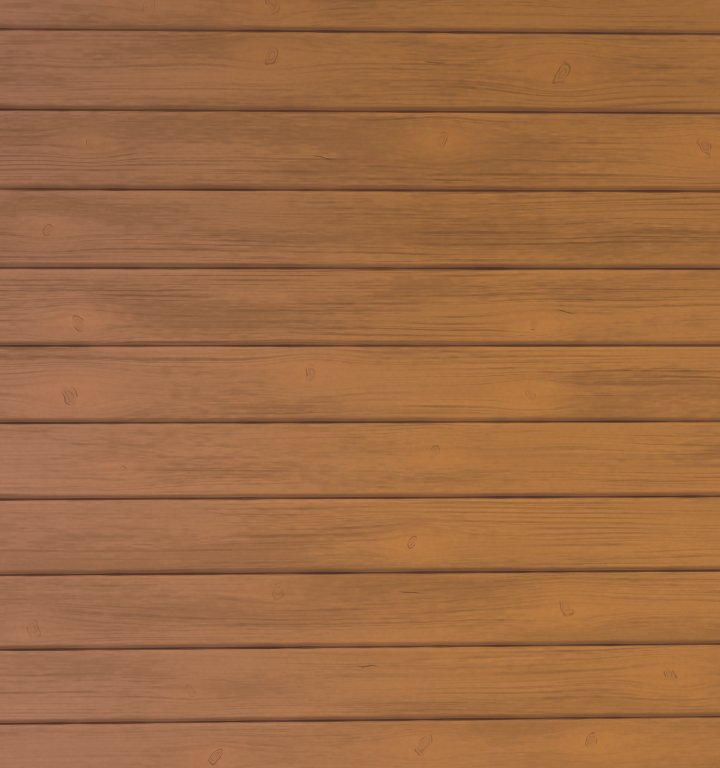
Write a WebGL 2 fragment shader that draws this texture.

```glsl
#version 300 es
precision highp float;
// Stained horizontal wooden boards, slightly fanned and narrowing downwards.
// A quadratic board coordinate gives the seams; thin contour lines, bent around
// hashed knots, give the grain, and broader noise wears and soils the stain.
uniform vec2 u_resolution;
out vec4 outColor;

float hash(vec2 p) {
  vec3 a = fract(p.xyx * 0.1031);
  a += dot(a, a.yzx + 33.33);
  return fract((a.x + a.y) * a.z);
}

float noise(vec2 p) {
  vec2 cell = floor(p), t = fract(p);
  t = t * t * (3.0 - 2.0 * t);
  return mix(mix(hash(cell), hash(cell + vec2(1, 0)), t.x),
             mix(hash(cell + vec2(0, 1)), hash(cell + vec2(1, 1)), t.x), t.y);
}

float fbm(vec2 p) {
  float sum = 0.0, weight = 0.53;
  for (int i = 0; i < 4; i++) {
    sum += weight * noise(p);
    p = p * 2.1 + 7.3;
    weight *= 0.5;
  }
  return sum;
}

// Continuous board number, counted from the top; whole numbers are seams.
float boardCoordinate(vec2 p) {
  float start = 0.038 + 0.007 * p.x;
  float pitch = 0.1052 - 0.0019 * p.x;
  float shrink = 0.00052;
  return (pitch - sqrt(pitch * pitch - 4.0 * shrink * (p.y - start))) / (2.0 * shrink);
}

// Thin lines at uneven spacing that fade in and out along the board.
float grainLines(float x, float v, float density, vec2 seed) {
  float level = v * density + 1.3 * noise(vec2(x * 2.0, v * density * 0.35) + seed);
  float row = floor(level);
  float fade = smoothstep(0.25, 0.75, noise(vec2(x * 7.0, row * 5.0) + seed));
  float width = mix(0.12, 0.26, hash(vec2(row + 300.0, seed.x)));
  return fade * (1.0 - smoothstep(width * 0.3, width + 0.08, abs(level - row - 0.5)));
}

void main() {
  vec2 p = gl_FragCoord.xy / u_resolution.y;
  p.y = 1.0 - p.y;
  float k = boardCoordinate(p);
  float board = floor(k) + 2.0;
  float f = fract(k);
  vec2 q = vec2(p.x, f * 0.1);
  vec2 seed = vec2(hash(vec2(board, 3.0)), hash(vec2(board, 8.0))) * 90.0 + 20.0;

  // Grain height: slow waves, then bulges around knots
  float v = q.y + 0.018 * noise(vec2(p.x * 2.5, f * 1.3) + seed)
          + 0.004 * noise(vec2(p.x * 9.0, f * 4.0) + seed)
          + 0.0006 * noise(vec2(p.x * 60.0, f * 20.0));
  float eye = 0.0, knotLine = 0.0, knotCore = 0.0;
  for (float i = 0.0; i < 3.0; i++) {
    vec2 id = vec2(board * 5.0 + i, 41.0);
    float size = mix(0.007, 0.014, hash(id));
    float strength = smoothstep(0.15, 0.6, hash(id + 9.0));
    vec2 d = q - vec2((i + 0.1 + 0.8 * hash(id + 17.0)) * 0.32, 0.025 + 0.05 * hash(id + 31.0));
    vec2 stretched = d / (size * vec2(5.0, 2.2));
    float bulge = exp(-dot(stretched, stretched)) * strength;
    v -= 0.8 * d.y * bulge;
    eye = max(eye, bulge);
    d.x += d.y * (hash(id + 4.0) - 0.5);
    float r = length(d * vec2(1.3, 0.9)) / size + 0.5 * (noise(d * 130.0 + seed) - 0.5);
    float broken = strength * smoothstep(0.3, 0.7, noise(d * 110.0 + id));
    knotLine = max(knotLine, broken * (1.0 - smoothstep(0.03, 0.16, abs(r - 0.85))));
    knotLine = max(knotLine, 0.5 * broken * (1.0 - smoothstep(0.03, 0.13, abs(r - 0.45))));
    knotCore = max(knotCore, strength * (1.0 - smoothstep(0.4, 1.0, r)));
  }

  // Stain: pinkish on the left, orange on the right, darker at the top
  float warm = smoothstep(-0.05, 0.75, p.x + 0.2 * (fbm(p * 3.0) - 0.5) - 0.12 * (p.y - 0.5));
  vec3 color = mix(vec3(0.635, 0.44, 0.335), vec3(0.665, 0.445, 0.245), warm);
  color *= mix(0.93, 1.04, smoothstep(0.0, 0.75, p.y)) * (0.98 + 0.04 * hash(seed));
  color *= 0.96 + 0.08 * fbm(vec2(p.x * 5.0, f * 3.0) + seed + 11.0);

  // Soiled patches broken up by short fibres
  float fibre = noise(vec2(p.x * 80.0, v * 400.0) + seed);
  float soil = smoothstep(0.35, 0.8, fbm(vec2(p.x * 4.0, v * 26.0) + seed) + 0.3 * (fibre - 0.5));
  soil *= (1.0 - 0.8 * eye) * mix(1.0, 0.5, p.y);
  color = mix(color, vec3(0.46, 0.31, 0.20), 0.45 * soil);

  // Faint streaks, then thin dark grain lines faded by wear
  float wear = smoothstep(0.3, 0.6, fbm(vec2(p.x * 3.0, f * 3.0) + seed + 37.0));
  float middle = 1.0 - smoothstep(0.12, 0.35, abs(p.y - 0.37));
  float amount = mix(0.3, 1.0, wear) * mix(0.6, 1.0, middle) * (1.0 - 0.7 * eye);
  float streak = noise(vec2(p.x * 6.0, v * 240.0) + seed);
  float grain = max(grainLines(p.x, v, 125.0, seed), 0.6 * grainLines(p.x, v, 210.0, seed.yx));
  color *= 1.0 + 0.06 * (streak - 0.5) * amount;
  color = mix(color, vec3(0.37, 0.24, 0.17), 0.42 * grain * amount * (0.7 + 0.3 * fibre));
  color *= 0.985 + 0.03 * noise(p * vec2(260.0, 330.0));

  // Smooth pale eyes with faint broken knot rings
  color = mix(color, color * vec3(1.05, 1.03, 1.0), eye);
  color = mix(color, vec3(0.56, 0.37, 0.25), 0.22 * knotCore);
  color = mix(color, vec3(0.38, 0.25, 0.19), 0.42 * knotLine);

  // A short hairline crack on some boards
  vec2 crack = q - vec2(0.9 * hash(seed + 2.0), 0.02 + 0.06 * hash(seed + 6.0));
  crack.y += 0.004 * (noise(vec2(p.x * 70.0, board)) - 0.5) - 0.1 * crack.x;
  float crackMask = (1.0 - smoothstep(0.0002, 0.0014, abs(crack.y)))
                  * (1.0 - smoothstep(0.004, 0.018, abs(crack.x)));
  color = mix(color, vec3(0.32, 0.21, 0.17), 0.5 * crackMask * step(0.6, hash(seed + 8.0)));

  // Seams: shaded lower edge, thin dark gap, faint lit upper edge
  float below = f * 0.1, above = 0.1 - below;
  float along = noise(vec2(p.x * 14.0, floor(k + 0.5) * 9.0 + 30.0));
  float ragged = 0.0008 * (noise(vec2(p.x * 40.0, floor(k + 0.5) * 9.0 + 60.0)) - 0.5);
  float bevel = 1.0 - smoothstep(0.003, 0.0085, above + ragged);
  float gap = 1.0 - smoothstep(0.0003, 0.0023, min(below, above) + ragged);
  float lit = smoothstep(0.002, 0.004, below) * (1.0 - smoothstep(0.004, 0.008, below));
  color *= 1.0 + 0.04 * lit;
  color = mix(color, vec3(0.41, 0.27, 0.19), mix(0.5, 0.75, along) * bevel);
  color = mix(color, vec3(0.27, 0.175, 0.145), mix(0.6, 0.9, along) * gap);
  outColor = vec4(color, 1.0);
}
```
